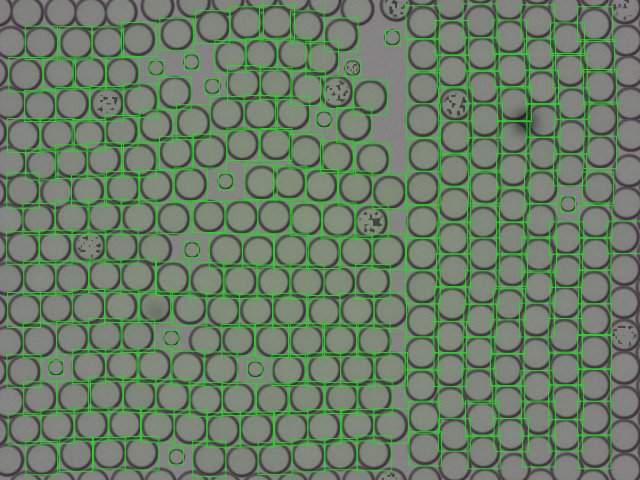
A WebGL 2 fragment shader for this pattern:

```glsl
#version 300 es
precision highp float;

uniform vec2 u_resolution;
out vec4 outColor;

const vec3 GAP_PURPLE = vec3(0.53, 0.50, 0.53);
const vec3 BODY_GREEN = vec3(0.50, 0.55, 0.47);
const vec3 BODY_GREY = vec3(0.51, 0.50, 0.505);
const vec3 RIM_DARK = vec3(0.22, 0.18, 0.21);
const vec3 BOX_GREEN = vec3(0.10, 0.88, 0.10);
const float RADIUS = 0.0343;
const float LINE_HALF = 0.001;

struct Drop {
    float r;      // distance from centre, in radii
    vec2 offset;
    vec2 seed;
};

vec2 hash22(vec2 p) {
    vec3 q = fract(vec3(p.xyx) * vec3(0.1031, 0.1030, 0.0973));
    q += dot(q, q.yzx + 33.33);
    return fract((q.xx + q.yz) * q.zy);
}

vec2 noise(vec2 p) {
    vec2 i = floor(p), f = fract(p);
    f = f * f * (3.0 - 2.0 * f);
    return mix(mix(hash22(i), hash22(i + vec2(1, 0)), f.x),
               mix(hash22(i + vec2(0, 1)), hash22(i + vec2(1, 1)), f.x), f.y);
}

float blob(vec2 p, vec2 centre, float size) {
    vec2 d = (p - centre) / size;
    return exp(-dot(d, d));
}

// Loosely packed region at the upper left
float disorder(vec2 p) {
    return smoothstep(0.45, 0.7, p.y) * (1.0 - smoothstep(0.75, 0.9, p.x));
}

// Slow bending of the rows, with a hump in the left grain
vec2 warp(vec2 p, bool upright) {
    vec2 bend = (noise(p * 4.0 + 7.0) - 0.5) * 0.018;
    float hump = exp(-pow((p.x - 0.54) / 0.2, 2.0)) * smoothstep(0.45, 0.75, p.y);
    return upright ? bend : bend + vec2(0.0, 0.042 * hump);
}

// Where the row grain meets the column grain
float grainEdge(float y) {
    return 0.855 - 0.055 * smoothstep(0.6, 0.9, y);
}

float boxOutline(vec2 d, vec2 halfSize) {
    vec2 e = abs(d) - halfSize;
    return abs(length(max(e, 0.0)) + min(max(e.x, e.y), 0.0));
}

// Hexagonal packing in rows, or in columns when upright
void addGrain(vec2 p, float aspect, vec2 origin, vec2 pitch, bool upright,
              inout Drop nearest, inout float lineDist) {
    vec2 q = p - warp(p, upright);
    q = ((upright ? q.yx : q) - origin) / pitch;
    for (int j = -2; j <= 2; j++) {
        float row = floor(q.y + 0.5) + float(j);
        float shift = 0.5 * mod(row, 2.0);
        for (int i = -2; i <= 2; i++) {
            float col = floor(q.x - shift + 0.5) + float(i);
            vec2 c = origin + pitch * vec2(col + shift, row);
            c = upright ? c.yx : c;
            float side = c.x - grainEdge(c.y);
            if (upright ? side < 0.017 : side > -0.03) continue;

            vec2 seed = vec2(col, row) + (upright ? 91.0 : 37.0);
            vec2 h = hash22(seed), k = hash22(seed + 50.0);
            float loose = disorder(c);
            c += warp(c, upright) + (h - 0.5) * mix(0.005, 0.011, loose);
            bool tiny = k.x < mix(0.008, 0.07, loose);
            float radius = RADIUS * (tiny ? 0.48 : 0.97 + 0.05 * k.y);

            vec2 d = p - c;
            float r = length(d) / radius;
            if (r < nearest.r) nearest = Drop(r, d / radius, seed);

            // Frames only around drops wholly inside the canvas
            vec2 margin = min(c, vec2(aspect, 1.0) - c);
            if (min(margin.x, margin.y) > radius && h.y > 0.03) {
                vec2 halfSize = radius + (k - 0.4) * 0.003;
                lineDist = min(lineDist, boxOutline(d + (h - 0.5) * 0.003, halfSize));
            }
        }
    }
}

vec3 shadeDrop(Drop drop, vec3 body, vec3 gap) {
    vec2 h = hash22(drop.seed + 17.0);
    vec3 color = body * (1.02 - 0.04 * drop.r * drop.r + 0.03 * (h.y - 0.5));

    // Granular contents in a few drops
    float grains = smoothstep(0.57, 0.8, noise(drop.offset * 6.0 + drop.seed).x);
    float speckled = step(h.x, 0.025) * (1.0 - smoothstep(0.6, 0.85, drop.r));
    color *= 1.0 - 0.5 * grains * speckled;

    // Soft dark rim, heavier at the lower right
    color = mix(color, gap, smoothstep(0.94, 1.05, drop.r));
    float rim = smoothstep(0.75, 0.93, drop.r) * (1.0 - smoothstep(0.95, 1.11, drop.r));
    float lean = dot(drop.offset / max(drop.r, 0.01), vec2(0.6, -0.8));
    return mix(color, RIM_DARK, rim * (0.80 + 0.14 * lean));
}

void main() {
    float px = 1.0 / u_resolution.y;
    float aspect = u_resolution.x * px;
    vec2 p = gl_FragCoord.xy * px;

    Drop nearest = Drop(1e3, vec2(0.0), vec2(0.0));
    float lineDist = 1e3;
    addGrain(p, aspect, vec2(0.0217, 0.0486), vec2(0.0688, 0.0613), false, nearest, lineDist);
    addGrain(p, aspect, vec2(0.132, 0.882), vec2(0.0682, 0.0607), true, nearest, lineDist);

    // Green light in the middle, purple grey towards the corners
    float glow = blob(p, vec2(0.62, 0.5), 0.55);
    vec3 body = mix(BODY_GREY, BODY_GREEN, glow);
    vec3 gap = mix(GAP_PURPLE, BODY_GREEN, 0.45 * glow);
    vec3 color = shadeDrop(nearest, body, gap);

    // Smudges and fine grain
    color *= 1.0 - 0.5 * blob(p, vec2(1.095, 0.745), 0.026);
    color *= 1.0 - 0.18 * blob(p, vec2(0.325, 0.35), 0.025);
    color += (noise(p * 380.0).x - 0.5) * 0.025;

    float line = clamp((LINE_HALF - lineDist) / px + 0.5, 0.0, 1.0);
    outColor = vec4(mix(color, BOX_GREEN, line), 1.0);
}
```
